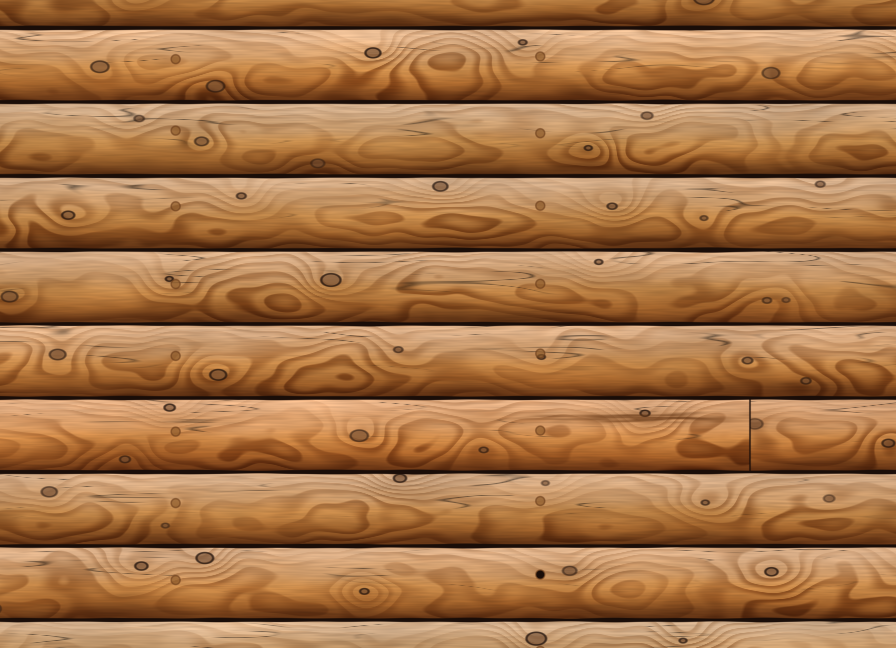
Reproduce this texture procedurally as a Shadertoy shader.

```glsl
// A wall of stacked round logs, lit from above, with dark seams between them.
// Growth rings are contours of a noise field that bulges around scattered knots;
// shading, fibres, cracks, plugs and one butt joint are layered on top.

const float PITCH = 0.1142;        // log height, in canvas heights
const float FIRST_SEAM = 0.0432;   // lowest seam, in canvas heights
const float WALL_LENGTH = 12.09;   // canvas width, in log heights
const float JOINT_ROW = 2.0;
const float JOINT_X = 10.12;
const float KNOT_SPACING = 2.1;

const vec3 PALE  = vec3(0.86, 0.72, 0.58);
const vec3 TAN   = vec3(0.80, 0.63, 0.45);
const vec3 HONEY = vec3(0.78, 0.56, 0.31);
const vec3 BROWN = vec3(0.63, 0.40, 0.18);
const vec3 UMBER = vec3(0.40, 0.22, 0.09);
const vec3 SEAM  = vec3(0.10, 0.05, 0.03);
const vec3 KNOT  = vec3(0.42, 0.28, 0.18);

vec2 hash2(vec2 p) {
    vec3 q = fract(p.xyx * vec3(0.1031, 0.1030, 0.0973));
    q += dot(q, q.yzx + 33.33);
    return fract((q.xx + q.yz) * q.zy);
}

float corner(vec2 cell, vec2 offset) {
    return dot(hash2(cell) * 2.0 - 1.0, offset);
}

float gradientNoise(vec2 p) {
    vec2 i = floor(p), f = fract(p), e = vec2(1.0, 0.0);
    vec2 w = f * f * f * (f * (f * 6.0 - 15.0) + 10.0);
    float low  = mix(corner(i, f), corner(i + e, f - e), w.x);
    float high = mix(corner(i + e.yx, f - e.yx), corner(i + 1.0, f - 1.0), w.x);
    return 1.4 * mix(low, high, w.y);
}

float disc(float d, float radius, float aa) {
    return 1.0 - smoothstep(radius - aa, radius + aa, d);
}

// x: ring bulge, y: knot body, z: dark knot rim
vec3 knots(vec2 p, float seed, float aa) {
    vec3 total = vec3(0.0);
    float cell = floor(p.x / KNOT_SPACING);
    for (float k = -1.0; k <= 1.0; k++) {
        vec2 id = vec2(cell + k, seed * 7.0 + 3.0);
        vec2 place = hash2(id), kind = hash2(id + 51.7);
        vec2 d = p - vec2((cell + k + place.x) * KNOT_SPACING, mix(0.15, 0.92, place.y));
        float radius = mix(0.035, 0.10, kind.x * kind.x);
        float r = length(d * vec2(0.75, 1.15));
        vec2 e = d / vec2(0.45, 0.30);
        total.x += mix(1.5, 3.6, kind.y) * exp(-dot(e, e));
        total.y += disc(r, radius, aa);
        total.z += disc(abs(r - radius), 0.012, aa) * (0.5 + 0.5 * kind.y);
    }
    return total;
}

// Wide, island-like rings low on the face; tight lines toward the top
float ringField(vec2 p, vec2 q) {
    float bend = p.y - 0.38;
    return 10.0 * bend * bend + 2.6 * gradientNoise(q * vec2(0.55, 1.4))
         + 0.8 * gradientNoise(q * vec2(1.7, 3.2) + 8.0);
}

// Latewood: a slow rise and a quick fall, faded where rings get too fine
float latewood(float field) {
    float s = fract(field);
    float band = smoothstep(0.25, 0.82, s) * (1.0 - smoothstep(0.86, 1.0, s));
    return mix(band, 0.35, smoothstep(0.3, 0.8, fwidth(field)));
}

vec3 logShade(float t) {
    vec3 c = mix(UMBER, BROWN, smoothstep(0.02, 0.27, t));
    c = mix(c, HONEY, smoothstep(0.20, 0.48, t));
    c = mix(c, TAN, smoothstep(0.42, 0.68, t));
    return mix(c, PALE, smoothstep(0.66, 0.92, t));
}

void mainImage(out vec4 fragColor, in vec2 fragCoord) {
    vec2 uv = fragCoord / iResolution.xy;
    float v = (uv.y - FIRST_SEAM) / PITCH;
    float row = floor(v);
    vec2 p = vec2(uv.x * WALL_LENGTH, v - row);
    float aa = 0.8 / (iResolution.y * PITCH);
    float jointed = 1.0 - step(0.5, abs(row - JOINT_ROW));
    float seed = row + 5.0 + 20.0 * jointed * step(JOINT_X, p.x);
    vec2 q = p + seed * vec2(17.3, 9.7);
    vec2 tone = hash2(vec2(seed, 4.0));

    // Rounded body with tone drifting along each log
    vec3 color = logShade(p.y + 0.07 * gradientNoise(q * vec2(0.8, 2.0)));
    color *= 0.97 + 0.07 * tone.x + 0.10 * gradientNoise(q * vec2(0.45, 2.5) + 31.0);
    color *= mix(vec3(1.0), vec3(1.02, 0.94, 0.88), max(jointed, tone.y * 0.6));

    // Growth rings, fibres and drying cracks
    vec3 knot = knots(p, seed, aa);
    float patches = smoothstep(-0.35, 0.4, gradientNoise(q * vec2(0.5, 1.2) + 70.0));
    float strength = mix(0.35, 1.0, patches) * mix(0.95, 0.42, smoothstep(0.4, 0.85, p.y));
    float rings = latewood(ringField(p, q) + knot.x);
    color *= mix(vec3(1.0), vec3(0.70, 0.58, 0.44), rings * strength);
    color *= 1.0 + 0.09 * gradientNoise(q * vec2(2.5, 38.0));
    float crack = disc(abs(gradientNoise(q * vec2(0.5, 7.0) + 13.0)), 0.02, aa * 3.0);
    crack *= smoothstep(0.05, 0.3, gradientNoise(q * vec2(0.9, 3.0) + 90.0));
    color *= 1.0 - 0.45 * crack * smoothstep(0.3, 0.6, p.y);

    // Knots, then two columns of round plugs, one of them an open hole
    color = mix(color, KNOT, min(knot.y, 1.0) * 0.6);
    color = mix(color, SEAM, min(knot.z, 1.0) * 0.75);
    for (float k = 0.0; k < 2.0; k++) {
        float d = length(p - vec2(2.37 + 4.92 * k, 0.54 + 0.08 * hash2(vec2(row, k)).x));
        float hole = k * (1.0 - step(0.5, abs(row)));
        color = mix(color, BROWN * 0.85, disc(d, 0.06, aa) * 0.65);
        color = mix(color, UMBER, disc(abs(d - 0.06), 0.01, aa) * 0.6);
        color = mix(color, SEAM, disc(d, 0.055, aa) * hole);
    }

    // Weathered streak and butt joint on one log
    vec2 streak = (p - vec2(8.6, 0.73)) / vec2(1.3, 0.06);
    float dirt = exp(-dot(streak, streak)) * (0.6 + gradientNoise(q * vec2(2.0, 25.0)));
    color = mix(color, UMBER, jointed * clamp(dirt, 0.0, 0.7));
    color = mix(color, SEAM, jointed * disc(abs(p.x - JOINT_X), 0.012, aa) * 0.8);

    // Seam between logs
    float edge = min(p.y, 1.0 - p.y) + 0.012 * gradientNoise(vec2(p.x * 1.5, floor(v + 0.5) * 5.3));
    color = mix(color, SEAM, disc(edge, 0.025, aa));
    fragColor = vec4(clamp(color, 0.0, 1.0), 1.0);
}
```
